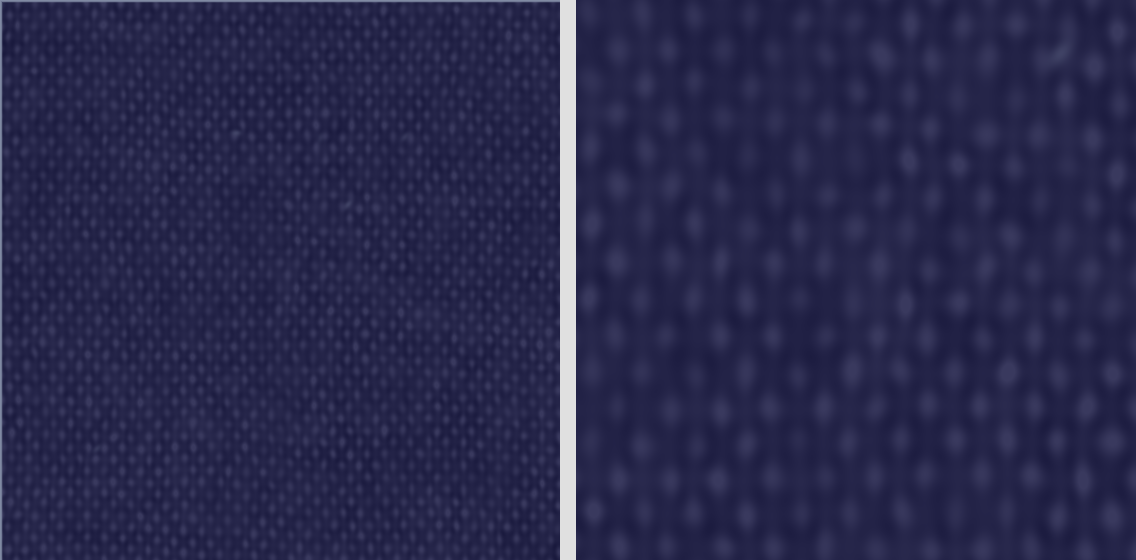
Left: the whole. Right: its middle third, enlarged.
Give the GLSL for this texture, as a WebGL 2 fragment shader.

```glsl
#version 300 es
precision highp float;
// Navy plain-weave cloth with uneven threads, stray pale flecks and a light cut edge.

uniform vec2 u_resolution;
out vec4 outColor;

const float PI = 3.14159265;
const vec2 THREADS = vec2(64.0, 48.0);   // warp columns, weft rows
const int FLECKS = 5;
const vec3 NAVY = vec3(0.150, 0.150, 0.292);
const vec3 PIT = vec3(0.085, 0.085, 0.225);
const vec3 CROWN = vec3(0.225, 0.225, 0.370);
const vec3 FLECK = vec3(0.34, 0.36, 0.49);
const vec3 CUT_EDGE = vec3(0.50, 0.54, 0.64);

float hash(vec2 p) {
  vec3 q = fract(p.xyx * 0.1031);
  q += dot(q, q.yzx + 33.33);
  return fract((q.x + q.y) * q.z);
}

// Smooth value noise in -1..1
float noise(vec2 p) {
  vec2 cell = floor(p);
  vec2 f = fract(p);
  f = f * f * (3.0 - 2.0 * f);
  float low = mix(hash(cell), hash(cell + vec2(1, 0)), f.x);
  float high = mix(hash(cell + vec2(0, 1)), hash(cell + vec2(1, 1)), f.x);
  return 2.0 * mix(low, high, f.y) - 1.0;
}

// Slight slant of the weft, slow sag and small wobble of the threads
vec2 threadSpace(vec2 uv) {
  vec2 t = uv * THREADS;
  t.y += 1.4 * uv.x;
  t += 0.35 * vec2(noise(uv * 5.0 + 20.0), noise(uv * 5.0 + 50.0));
  t += 0.13 * vec2(noise(t * 0.8 + 90.0), noise(t * 0.8 + 140.0));
  return t;
}

// Crowns on alternate crossings, half-height threads between, pits at corners
float weave(vec2 t) {
  vec2 over = cos(PI * t);
  vec2 grid = cos(2.0 * PI * t);
  return 0.55 * over.x * over.y + 0.26 * grid.x + 0.20 * grid.y;
}

// Uneven brightness of single crossings and whole threads
float wear(vec2 t, vec2 uv) {
  float crossing = noise(t * 0.9 + 200.0);
  float threads = noise(vec2(t.x, t.y * 0.08) + 300.0)
                + noise(vec2(t.x * 0.08, t.y) + 400.0);
  return 0.24 * crossing + 0.09 * threads + 0.08 * noise(uv * 4.0 + 70.0);
}

vec3 clothColor(float tone) {
  vec3 shade = mix(NAVY, PIT, clamp(-tone, 0.0, 1.0));
  return mix(shade, CROWN, clamp(tone, 0.0, 1.0));
}

// Soft short fibre, tilted by angle
float fibre(vec2 p, float angle, vec2 size) {
  float c = cos(angle);
  float s = sin(angle);
  vec2 q = mat2(c, -s, s, c) * p / size;
  return exp(-dot(q, q));
}

float flecks(vec2 uv) {
  float sum = 0.0;
  for (int i = 0; i < FLECKS; i++) {
    float id = float(i) * 7.0 + 3.0;
    vec2 center = vec2(hash(vec2(id, 11.0)), hash(vec2(id, 29.0)));
    float strength = mix(0.3, 0.8, hash(vec2(id, 47.0)));
    sum += strength * fibre(uv - center, hash(vec2(id, 61.0)) * PI, vec2(0.009, 0.005));
  }
  return min(sum, 1.0);
}

// Pale strip along the left and top borders
float cutEdge(vec2 uv, float width) {
  float inset = min(uv.x, 1.0 - uv.y);
  return 1.0 - smoothstep(0.4 * width, 1.4 * width, inset);
}

void main() {
  vec2 uv = gl_FragCoord.xy / u_resolution;
  vec2 t = threadSpace(uv);
  float relief = weave(t) * (0.85 + 0.35 * noise(t * 0.5 + 500.0));
  vec3 color = clothColor(relief + wear(t, uv));
  color = mix(color, FLECK, 0.7 * flecks(uv));
  color = mix(color, CUT_EDGE, cutEdge(uv, 0.004));
  outColor = vec4(color, 1.0);
}
```
